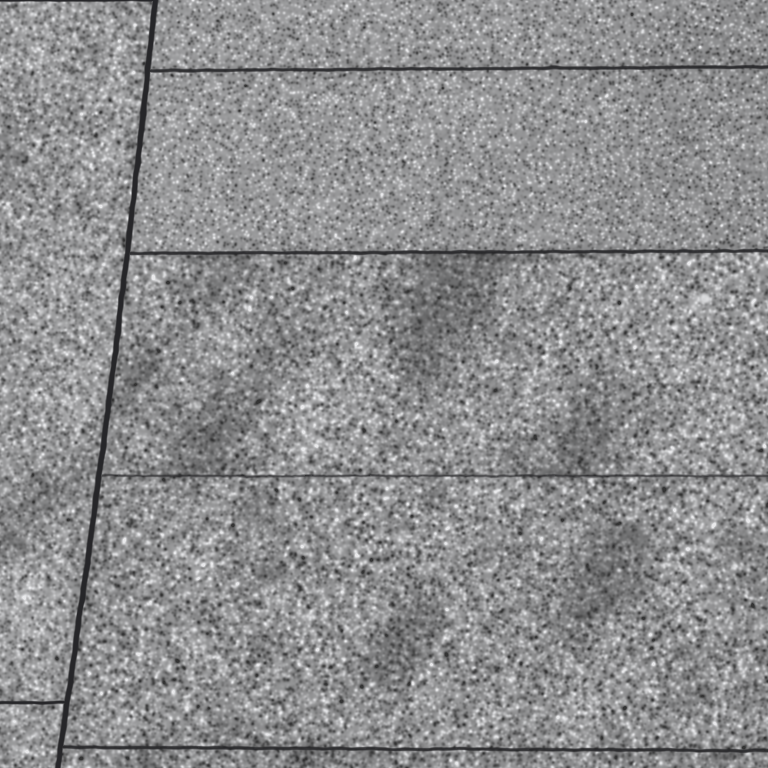
Reproduce this texture procedurally as a three.js fragment shader.

```glsl
// Speckled grey granite paving: receding slabs beside one long, slanting joint.
varying vec2 vUv;

const vec3 STONE_TINT = vec3(0.996, 0.999, 1.008);
const vec3 JOINT_COLOR = vec3(0.15, 0.15, 0.16);
const float FIRST_JOINT = 0.0924;   // depth below the top edge
const float FIRST_SLAB = 0.2375;    // height of the first whole slab
const float SLAB_GROWTH = 1.22;     // each nearer slab is taller
const float SIDE_SLAB = 0.915;      // slab length left of the long joint
const float LONG_TOP = 0.2025;
const float LONG_BOTTOM = 0.075;
const float LONG_HALF_WIDTH = 0.0036;
const float CROSS_HALF_WIDTH = 0.0021;
const float EDGE_SOFTNESS = 0.0014;
const float FINE_GRAIN = 215.0;     // grains across the canvas
const float COARSE_GRAIN = 155.0;
const float GRAIN_CONTRAST = 0.66;
const float STAIN_CELLS = 7.0;

float hash(vec2 p) {
  p = fract(p * vec2(0.1031, 0.1137));
  p += dot(p, p.yx + 33.33);
  return fract((p.x + p.y) * p.x * 17.31 + p.y * 91.7);
}

vec2 cellPoint(vec2 cell) {
  return vec2(hash(cell + 17.3), hash(cell + 71.9));
}

// Cellular noise: soft grains of random brightness, centred on zero
float grains(vec2 p) {
  vec2 cell = floor(p);
  float sum = 0.0;
  for (int j = -1; j <= 1; j++) {
    for (int i = -1; i <= 1; i++) {
      vec2 c = cell + vec2(float(i), float(j));
      vec2 d = c + cellPoint(c) - p;
      sum += (hash(c + 5.7) - 0.5) * exp(-5.0 * dot(d, d));
    }
  }
  return sum;
}

// Sparse round marks: x holds dark stains, y holds pale chips
vec2 marks(vec2 uv) {
  vec2 p = uv * STAIN_CELLS;
  vec2 cell = floor(p);
  vec2 found = vec2(0.0);
  for (int j = -1; j <= 1; j++) {
    for (int i = -1; i <= 1; i++) {
      vec2 c = cell + vec2(float(i), float(j));
      float d = length(c + cellPoint(c) - p);
      float kind = hash(c + 40.1);
      float radius = mix(0.10, 0.28, hash(c + 8.2));
      found.x = max(found.x, step(kind, 0.2) * (1.0 - smoothstep(0.4 * radius, radius, d)));
      found.y = max(found.y, step(0.93, kind) * (1.0 - smoothstep(0.02, 0.065, d)));
    }
  }
  return found;
}

float line(float dist, float halfWidth) {
  return 1.0 - smoothstep(halfWidth - EDGE_SOFTNESS, halfWidth + EDGE_SOFTNESS, abs(dist));
}

void main() {
  vec2 uv = vUv;
  float depth = 1.0 - uv.y;
  float longX = mix(LONG_TOP, LONG_BOTTOM, depth) + 0.006 * sin(3.1416 * depth);
  float wobble = 0.0022 * grains(uv * 60.0);
  float fromLong = uv.x - longX + wobble;
  float mainSide = step(0.0, fromLong);

  // Cross joints and slab number, counted down from the top
  float joint = 0.0;
  float edgeGrime = 0.0;
  float slab = 0.0;
  for (int k = 0; k < 4; k++) {
    float n = float(k);
    float start = FIRST_JOINT + FIRST_SLAB * (pow(SLAB_GROWTH, n) - 1.0) / (SLAB_GROWTH - 1.0);
    float d = depth - start - mix(-0.008, 0.005, start) * (uv.x - longX) + wobble;
    float thin = step(abs(n - 2.0), 0.5);
    joint = max(joint, line(d, CROSS_HALF_WIDTH * (1.0 - 0.3 * thin)) * (0.9 - 0.25 * thin));
    edgeGrime = max(edgeGrime, exp(-abs(d) * 130.0));
    slab += step(0.0, d);
  }
  float sideJoint = 0.0;
  for (int k = 0; k < 2; k++) {
    sideJoint = max(sideJoint, line(depth - SIDE_SLAB * float(k) + wobble, CROSS_HALF_WIDTH));
  }
  joint = mix(sideJoint, joint, mainSide);
  joint = max(joint, line(fromLong, LONG_HALF_WIDTH));
  edgeGrime = max(edgeGrime * mainSide, exp(-abs(fromLong) * 130.0));

  // The two far slabs are smooth; the near and side slabs are rough
  float rough = mix(0.85, step(1.5, slab), mainSide);
  vec2 seed = vec2(slab * 13.0, 29.0) * mainSide;
  float fine = grains(uv * FINE_GRAIN + seed);
  float coarse = grains(uv * COARSE_GRAIN + seed + 50.0);
  float grain = mix(0.72 * fine + 0.12 * coarse, 0.5 * fine + 0.85 * coarse, rough);

  // Damp, slanting blotches darken the rough stone and mute its grain
  vec2 slant = vec2((uv.x - 0.5 * uv.y) * 9.0, uv.y * 5.0) + seed;
  float blotch = grains(slant) + 0.5 * grains(uv * 21.0 + seed);
  float damp = smoothstep(0.0, 0.4, -blotch) * rough;
  vec2 mark = marks(uv) * rough;

  float tone = mix(0.59, 0.575, rough) - 0.012 * max(slab - 2.0, 0.0) * mainSide;
  tone += 0.05 * (1.0 - rough) * (0.5 - uv.x) + 0.12 * blotch * mix(0.3, 1.0, rough);
  tone -= 0.07 * damp + 0.07 * mark.x + 0.05 * edgeGrime;
  tone += grain * GRAIN_CONTRAST * (1.0 - 0.3 * max(damp, mark.x));
  tone = mix(tone, 0.87, 0.85 * mark.y);

  vec3 color = mix(clamp(tone, 0.2, 0.92) * STONE_TINT, JOINT_COLOR, joint);
  gl_FragColor = vec4(color, 1.0);
}
```
